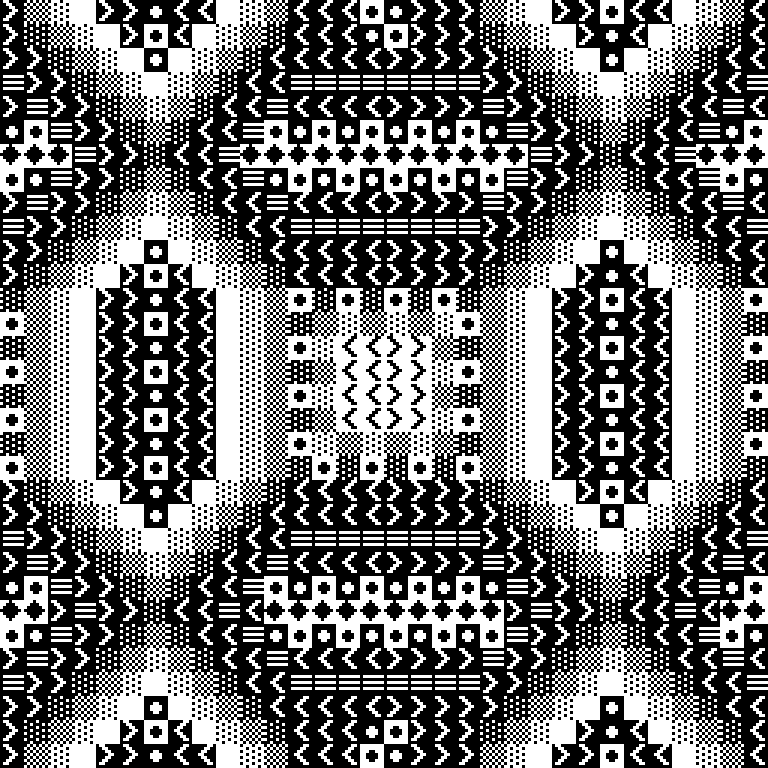
This pattern is drawn by a three.js fragment shader. Its source:

```glsl
varying vec2 vUv;

const float DOTS = 256.0;   // dots along one side
const float TILE = 8.0;     // dots along one tile
const float PERIOD = 19.0;  // tiles in one repeat
const vec2 KNOT = vec2(6.0); // tile where the bands cross

float wrap(float n, float size) {
  return floor(mod(n + 0.5, size));
}

float isOdd(float n) {
  return wrap(n, 2.0);
}

// Tile glyphs: p is the dot inside the tile, the result is 1 for white
float chevron(vec2 p, float side) {
  float x = side > 0.0 ? p.x : TILE - 1.0 - p.x;
  float arm = x - 2.0 - abs(p.y - 3.0);
  return step(-0.5, arm) * step(arm, 1.5) * step(p.y, 6.5);
}

float bars(vec2 p) {
  return isOdd(p.y) * step(p.y, 5.5) * step(0.5, p.x);
}

float diamond(vec2 p) {
  return step(3.5, abs(p.x - 3.0) + abs(p.y - 3.0));
}

float roundDot(vec2 p, float whiteGround) {
  float disc = step(abs(p.x - 3.5) + abs(p.y - 3.5), 2.5);
  return abs(whiteGround - disc);
}

// Shade 1 is white, 2 light, 3 medium, 4 dark
float dither(vec2 p, float shade) {
  float sparse = step(wrap(p.x + 2.0 * p.y, 4.0), 0.5);
  if (shade < 1.5) return 1.0;
  if (shade < 2.5) return 1.0 - sparse;
  if (shade < 3.5) return isOdd(p.x + p.y);
  return sparse;
}

// Chequered frame around a white field of dark chevrons
float panel(vec2 p, vec2 cell, float depth, float side) {
  float odd = isOdd(wrap(cell.x - 12.0, PERIOD) + cell.y);
  if (depth < 0.5) return odd > 0.5 ? dither(p, 4.0) : roundDot(p, 1.0);
  if (depth < 1.5) return dither(p, 3.0 - odd);
  return 1.0 - chevron(p, side);
}

float weave(vec2 point) {
  vec2 cell = floor(point / TILE);
  vec2 p = point - cell * TILE;

  // Folded distance from the nearest crossing, in tiles
  vec2 offset = vec2(wrap(cell.x - KNOT.x + 9.0, PERIOD),
                     wrap(cell.y - KNOT.y + 9.0, PERIOD)) - 9.0;
  vec2 d = abs(offset);
  float side = offset.x;
  float level = min(d.x, 6.0) - min(d.y - 4.0, 2.0);
  float fromMiddle = abs(cell.y - 15.5);
  float lower = step(24.5, cell.y);
  float odd = isOdd(cell.x + cell.y + lower);

  // Dots at the outer ends of the middle column
  if (d.x > 8.5 && fromMiddle > 14.0) return roundDot(p, odd);

  // Panels between the crossings
  if (min(d.x, d.y) > 5.5) {
    if (fromMiddle < 4.0) return panel(p, cell, min(d.x, d.y) - 6.0, side);
    return chevron(p, side);
  }

  // Dark lozenge with a dotted spine
  if (level < 0.5) {
    if (d.x > 0.5) return chevron(p, side);
    return roundDot(p, d.y < 4.5 ? 0.0 : odd);
  }

  // Stepped rings, from white through dither to patterned rows
  if (level < 4.5) return dither(p, level);
  if (level < 6.5) return chevron(p, side);
  if (level < 7.5) return bars(p);
  if (d.y < 0.5) {
    return lower > 0.5 && d.x < 4.5 ? chevron(p, side) : diamond(p);
  }
  if (d.y < 1.5) return roundDot(p, isOdd(cell.x + step(0.0, offset.y)));
  return chevron(p, side);
}

void main() {
  vec2 footprint = fwidth(vUv);
  float white = 0.0;
  // Average subsamples to smooth the edges
  for (int j = 0; j < 3; j++) {
    for (int i = 0; i < 3; i++) {
      vec2 uv = vUv + (vec2(float(i), float(j)) - 1.0) / 3.0 * footprint;
      uv = clamp(uv, 0.0, 0.9999);
      white += weave(floor(vec2(uv.x, 0.9999 - uv.y) * DOTS));
    }
  }
  gl_FragColor = vec4(vec3(white / 9.0), 1.0);
}
```
